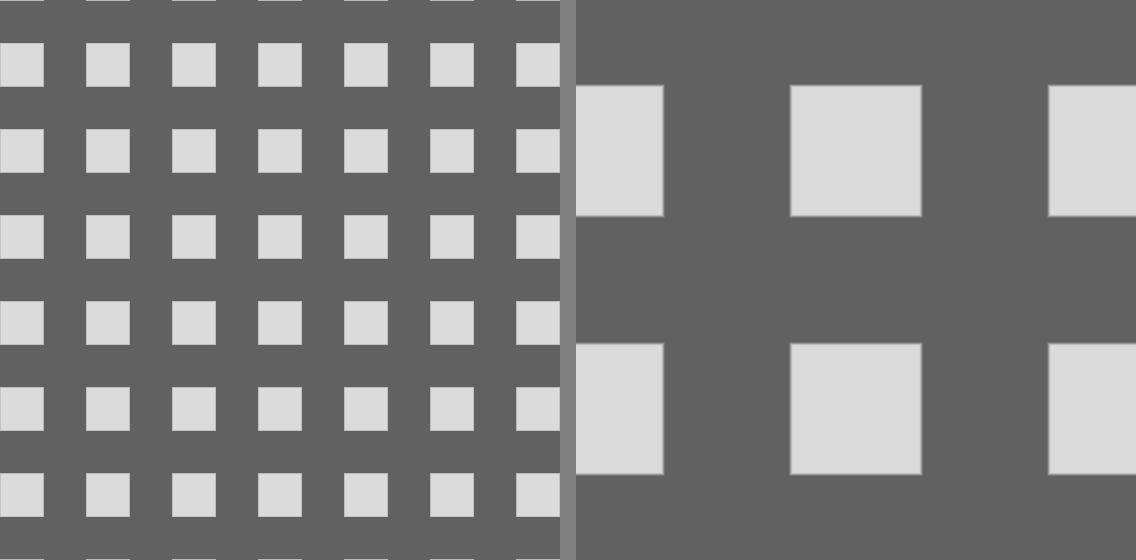
Left, the full canvas; right, a detail of the centre.
Reproduce this pattern procedurally as a three.js fragment shader.

```glsl
varying vec2 vUv;

// Signed distance to an axis-aligned square, negative inside
float squareDistance(vec2 p, float halfSide) {
  vec2 d = abs(p) - halfSide;
  return length(max(d, 0.0)) + min(max(d.x, d.y), 0.0);
}

void main() {
  // Square lattice: a column on the centre line, a gap on the middle row
  float pitch = 0.1536;
  vec2 grid = (vUv - 0.5) / pitch + vec2(0.5, 0.0);
  vec2 cell = (fract(grid) - 0.5) * pitch;

  // Light squares on the dark ground, with soft edges
  float edge = squareDistance(cell, 0.0389);
  float light = 1.0 - smoothstep(-0.0014, 0.0014, edge);
  vec3 ground = vec3(0.38);
  vec3 square = vec3(0.86);

  gl_FragColor = vec4(mix(ground, square, light), 1.0);
}
```
